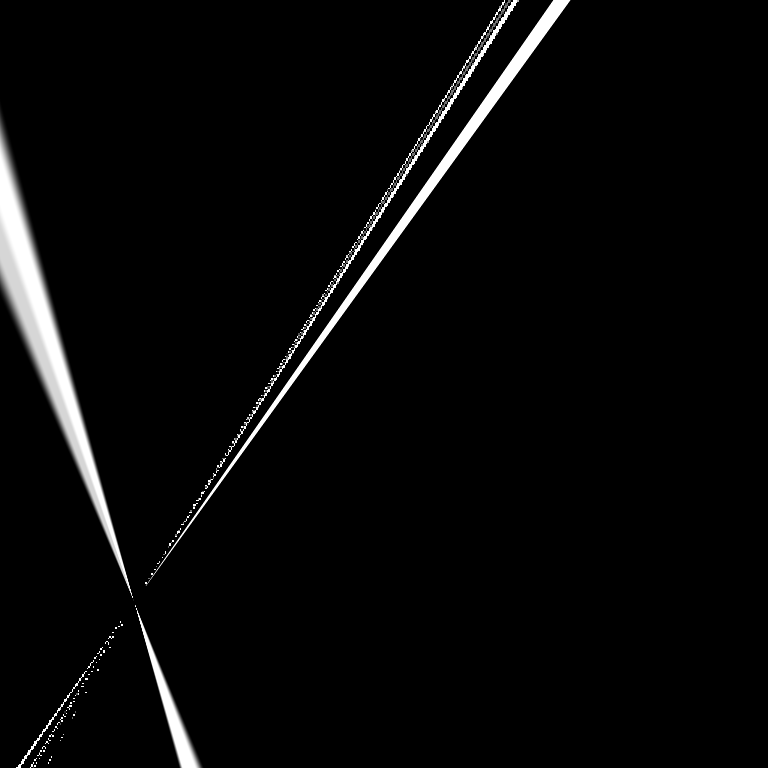
Write a Shadertoy shader that draws this background.

```glsl
// Thin white light rays and two soft beams crossing at one point on black.

const float GRID = 512.0;                     // lattice cells across the canvas
const vec2 APEX = vec2(89.5, 110.5) / GRID;   // where all rays meet
const float RAY_START = 0.0255;               // gap around the apex for the rays

// Every ray is a range of slopes, measured as dx / dy from the apex
const vec2 WIDE_RAY = vec2(0.696, 0.7245);
const vec2 UPPER_OUTER = vec2(0.6146, 0.6180);
const vec2 UPPER_MIDDLE = vec2(0.6215, 0.6260);
const vec2 UPPER_INNER = vec2(0.6295, 0.6385);
const vec2 LOWER_OUTER = vec2(0.690, 0.710);
const vec2 LOWER_MIDDLE = vec2(0.623, 0.630);
const vec2 LOWER_INNER = vec2(0.605, 0.609);
const vec2 LOWER_DOTS = vec2(0.5325, 0.5342);
const float MIDDLE_LEVEL = 0.45;

// Soft beams: where the light rises and where it falls, in -dx / dy
const vec2 UPPER_RISE = vec2(0.265, 0.303);
const vec2 UPPER_FALL = vec2(0.385, 0.440);
const vec2 UPPER_DIM = vec2(0.335, 0.360);
const float DIM_LEVEL = 0.84;
const vec2 LOWER_RISE = vec2(0.270, 0.295);
const vec2 LOWER_FALL = vec2(0.365, 0.425);

// Slope of an offset, safe on the horizontal through the apex
float slopeOf(vec2 d) {
    return d.x / (abs(d.y) < 1e-5 ? 1e-5 : d.y);
}

// Share of a footprint of the given width that lies inside a slope range
float coverage(float slope, vec2 range, float width) {
    vec2 edge = clamp((slope - range) / width + 0.5, 0.0, 1.0);
    return edge.x - edge.y;
}

// Narrow rays sampled on a lattice, so they break into dots near the apex
float latticeRays(vec2 uv) {
    vec2 d = (floor(uv * GRID) + 0.5) / GRID - APEX;
    float slope = slopeOf(d);
    float soft = 0.0004;
    float light;
    if (d.y > 0.0) {
        light = coverage(slope, UPPER_OUTER, soft)
              + coverage(slope, UPPER_MIDDLE, soft) * MIDDLE_LEVEL
              + coverage(slope, UPPER_INNER, soft);
    } else {
        light = coverage(slope, LOWER_OUTER, soft)
              + coverage(slope, LOWER_MIDDLE, soft)
              + coverage(slope, LOWER_INNER, soft)
              + coverage(slope, LOWER_DOTS, soft);
    }
    return light * step(RAY_START, length(d));
}

// Broad beams with soft flanks
float softBeams(vec2 d) {
    float a = -slopeOf(d);
    if (d.y > 0.0) {
        float core = mix(1.0, DIM_LEVEL, smoothstep(UPPER_DIM.x, UPPER_DIM.y, a));
        return core * smoothstep(UPPER_RISE.x, UPPER_RISE.y, a)
                    * (1.0 - smoothstep(UPPER_FALL.x, UPPER_FALL.y, a));
    }
    return smoothstep(LOWER_RISE.x, LOWER_RISE.y, a)
         * (1.0 - smoothstep(LOWER_FALL.x, LOWER_FALL.y, a));
}

void mainImage(out vec4 fragColor, in vec2 fragCoord) {
    vec2 uv = fragCoord / iResolution.xy;
    vec2 d = uv - APEX;

    // Wide ray, with edges smoothed over one pixel
    float footprint = 1.0 / (iResolution.x * max(abs(d.y), 1e-4));
    float wide = coverage(slopeOf(d), WIDE_RAY, footprint)
               * step(0.0, d.y) * step(RAY_START, length(d));

    float light = max(max(wide, latticeRays(uv)), softBeams(d));
    fragColor = vec4(vec3(clamp(light, 0.0, 1.0)), 1.0);
}
```
